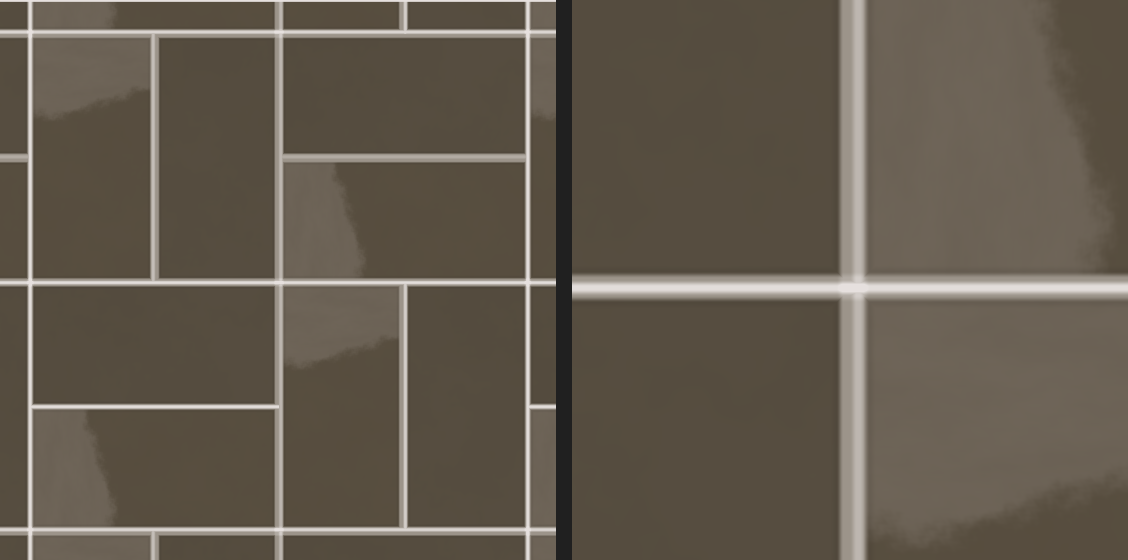
Left: the whole. Right: its middle third, enlarged.
Give the GLSL for this pattern, as a WebGL 1 fragment shader.

```glsl
precision highp float;
// Basketweave floor: square cells hold a pair of tiles, turned a quarter in
// alternate cells. Each pair has one glossy tile whose ragged sheen comes from
// layered sines; grout is a dull band with a brighter, off-centre core.

uniform vec2 u_resolution;

// Lengths are in canvas heights unless noted.
const float CELL = 0.4443;
const vec2 ORIGIN = vec2(0.0540, 0.0515);
const float SOFT = 0.0021;
const float CORE_HALF = 0.0029;
const float TOP_RIM = 0.0032;

const vec3 TILE = vec3(0.342, 0.304, 0.247);
const vec3 SHEEN = vec3(0.425, 0.387, 0.338);
const vec3 GROUT_DULL = vec3(0.61, 0.58, 0.54);
const vec3 GROUT_BRIGHT = vec3(0.90, 0.88, 0.87);

// Grout profiles: half width, core offset, core strength.
const vec3 UPRIGHT_EVEN = vec3(0.0052, 0.0, 0.95);
const vec3 UPRIGHT_ODD = vec3(0.0078, 0.0030, 0.45);
const vec3 LEVEL_EVEN = vec3(0.0078, 0.0026, 0.85);
const vec3 LEVEL_ODD = vec3(0.0072, -0.0005, 0.95);
const vec3 SPLIT_UPRIGHT_EVEN = vec3(0.0078, -0.0025, 0.55);
const vec3 SPLIT_UPRIGHT_ODD = vec3(0.0078, 0.0034, 0.75);
const vec3 SPLIT_LEVEL_EVEN = vec3(0.0052, 0.0, 0.95);
const vec3 SPLIT_LEVEL_ODD = vec3(0.0078, 0.0020, 0.30);

float edgeSoftness() {
  return max(SOFT, 1.0 / u_resolution.y);
}

float band(float d, float halfWidth) {
  float s = edgeSoftness();
  return 1.0 - smoothstep(halfWidth - s, halfWidth + s, abs(d));
}

// Returns coverage, core brightness and the dark rim beside the line.
vec3 grout(float d, vec3 profile) {
  float core = band(d - profile.y, CORE_HALF) * profile.z;
  float rim = band(d, profile.x + 0.004);
  return vec3(band(d, profile.x), core, rim);
}

// Crossing lines cover together and brighten where they overlap.
vec3 crossGrout(vec3 a, vec3 b) {
  vec3 joined = max(a, b);
  joined.y = min(1.0, joined.y + 0.3 * a.x * b.x);
  return joined;
}

// Layered sines, each warped by the one before.
float raggedness(vec2 p) {
  float sum = 0.0;
  float amplitude = 0.5;
  for (int i = 0; i < 5; i++) {
    sum += amplitude * sin(p.x + 1.7 * sin(p.y));
    p = mat2(1.5, 1.1, -1.1, 1.5) * p + 2.3;
    amplitude *= 0.68;
  }
  return sum;
}

// p.x runs across the pair, p.y along it, both 0..1 in the cell.
float sheenMask(vec2 p) {
  float reach = mix(0.332, 0.215, smoothstep(0.06, 0.55, p.x));
  float rag = raggedness(p * vec2(34.0, 42.0));
  float d = p.y - reach + 0.014 * rag;
  float glow = 1.0 - smoothstep(-0.028, 0.026, d);
  return glow * step(p.x, 0.5);
}

void main() {
  vec2 uv = gl_FragCoord.xy / u_resolution.y;
  vec2 q = (uv - ORIGIN) / CELL;
  vec2 cell = floor(q);
  vec2 local = q - cell;
  vec2 cellOdd = mod(cell, 2.0);
  float isUpright = mod(cell.x + cell.y, 2.0);

  // Tile faces: gentle shading plus the gloss on one tile of each pair.
  vec2 along = isUpright > 0.5 ? vec2(local.x, 1.0 - local.y) : local.yx;
  float plain = step(0.5, along.x);
  vec3 color = TILE + vec3(-0.005, -0.002, 0.003) * plain;
  color -= 0.008 * plain * (1.0 - along.y) * along.x;
  color += 0.0025 * raggedness(q * 9.0);
  vec3 gloss = SHEEN + 0.006 * raggedness(along * vec2(12.0, 30.0));
  color = mix(color, gloss, sheenMask(along));

  // Grout between cells, alternating in profile.
  vec2 nearest = floor(q + 0.5);
  vec2 lineOdd = mod(nearest, 2.0);
  vec2 d = (q - nearest) * CELL;
  vec3 joints = crossGrout(
    grout(d.x, mix(UPRIGHT_EVEN, UPRIGHT_ODD, lineOdd.x)),
    grout(d.y, mix(LEVEL_EVEN, LEVEL_ODD, lineOdd.y)));

  // Grout that splits each cell into its pair of tiles.
  vec2 fromMiddle = (local - 0.5) * CELL;
  vec3 upright = mix(SPLIT_UPRIGHT_EVEN, SPLIT_UPRIGHT_ODD, cellOdd.x);
  vec3 level = mix(SPLIT_LEVEL_EVEN, SPLIT_LEVEL_ODD, cellOdd.y);
  vec3 divider = isUpright > 0.5 ? grout(fromMiddle.x, upright)
                                 : grout(fromMiddle.y, level);
  joints = max(joints, divider);

  color *= 1.0 - 0.06 * joints.z;
  color = mix(color, mix(GROUT_DULL, GROUT_BRIGHT, joints.y), joints.x);

  // Pale rim along the top of the canvas.
  float rim = smoothstep(1.0 - TOP_RIM - 0.001, 1.0 - TOP_RIM + 0.001, uv.y);
  color = mix(color, GROUT_BRIGHT, rim);
  gl_FragColor = vec4(color, 1.0);
}
```
